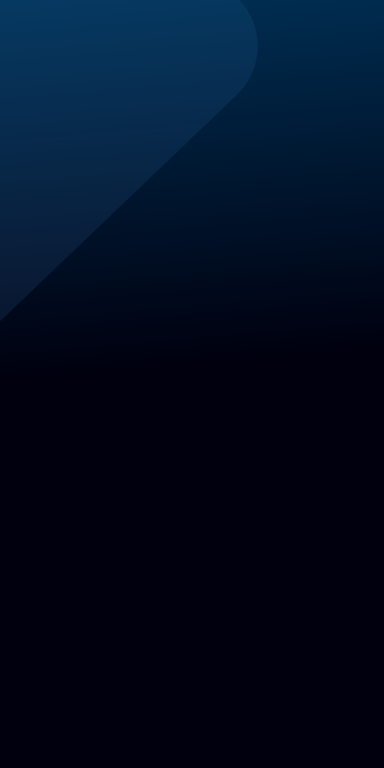
Give the GLSL for this background, as a WebGL 1 fragment shader.

```glsl
precision highp float;
// Deep navy backdrop fading to near black, with a translucent rounded panel at the upper left.

uniform vec2 u_resolution;

// Signed distance to a tilted corner, rounded by the given radius.
float roundedCorner(vec2 p, vec2 center, float radius) {
  vec2 normal = normalize(vec2(0.691, 0.723));
  vec2 d = p - center;
  vec2 q = vec2(dot(d, normal), dot(d, vec2(normal.y, -normal.x)));
  return length(max(q, 0.0)) + min(max(q.x, q.y), 0.0) - radius;
}

void main() {
  // Canvas widths, measured rightward and down from the top left.
  vec2 p = vec2(gl_FragCoord.x, u_resolution.y - gl_FragCoord.y) / u_resolution.x;
  float pixel = 1.0 / u_resolution.x;

  // Slightly tilted fade from blue to near black.
  float fade = clamp((p.y + 0.085 * p.x) / 0.997, 0.0, 1.0);
  vec3 color = mix(vec3(0.0, 0.185, 0.33), vec3(0.0, 0.0, 0.055), fade);

  // Translucent panel with a smooth edge.
  float edge = roundedCorner(p, vec2(0.495, 0.12), 0.176);
  float panel = 1.0 - smoothstep(-0.75 * pixel, 0.75 * pixel, edge);
  vec3 tint = mix(vec3(0.13, 0.4, 0.62), vec3(0.22, 0.35, 0.58), fade);
  color = mix(color, tint, 0.18 * panel);

  gl_FragColor = vec4(color, 1.0);
}
```
